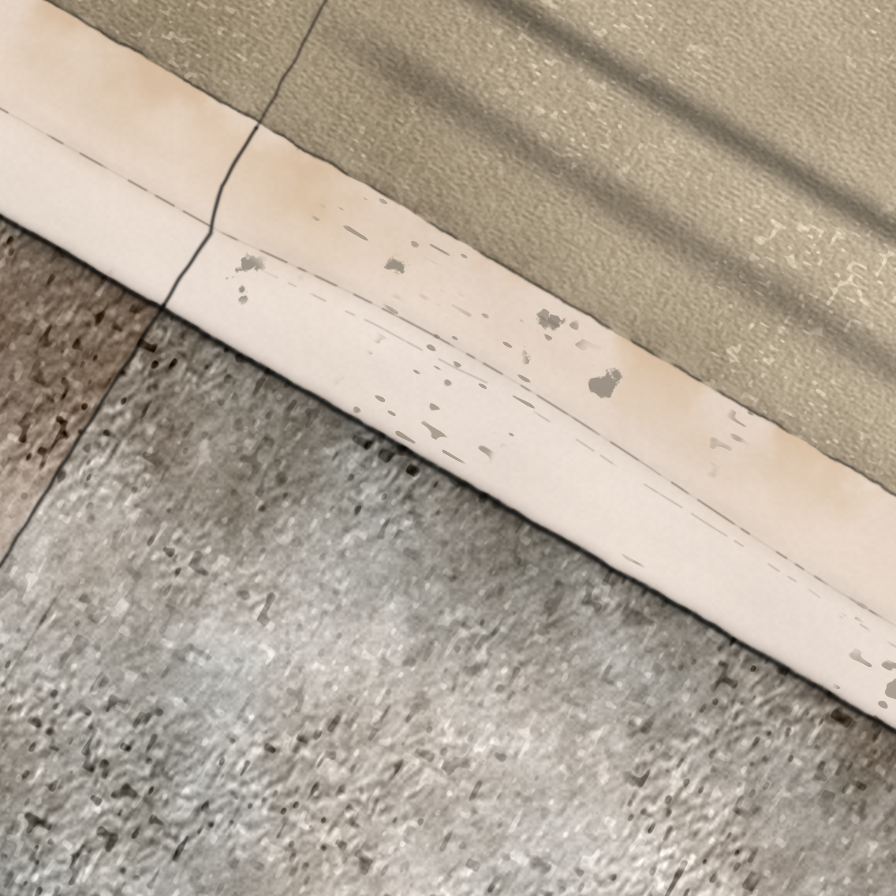
Give the GLSL for this texture, as a three.js fragment shader.

```glsl
// Weathered concrete curb running diagonally between tan paving and grey pavement, with a crack and soft shadows
varying vec2 vUv;

float hash(vec2 p) {
  return fract(sin(dot(p, vec2(127.1, 311.7))) * 43758.5453);
}

float noise(vec2 p) {
  vec2 i = floor(p), f = fract(p);
  f = f * f * (3.0 - 2.0 * f);
  return mix(mix(hash(i), hash(i + vec2(1, 0)), f.x),
             mix(hash(i + vec2(0, 1)), hash(i + vec2(1, 1)), f.x), f.y);
}

float fbm(vec2 p) {
  float sum = 0.0, amp = 0.5;
  for (int i = 0; i < 5; i++) {
    sum += amp * noise(p);
    p = mat2(1.6, 1.2, -1.2, 1.6) * p + 7.3;
    amp *= 0.5;
  }
  return sum;
}

float segment(vec2 p, vec2 a, vec2 b) {
  vec2 d = b - a;
  return length(p - a - d * clamp(dot(p - a, d) / dot(d, d), 0.0, 1.0));
}

// Soft round spot, stretched along the curb
float spot(vec2 p, vec2 center, float radius) {
  vec2 d = (p - center) / radius;
  return exp(-dot(d, d));
}

float band(float d, float width) {
  return exp(-d * d / (width * width));
}

vec3 paving(vec2 p, vec2 q, float above) {
  float grain = noise(q * vec2(190.0, 290.0)) - noise(q * vec2(190.0, 290.0) + vec2(0.5, 0.7));
  vec3 c = mix(vec3(0.61, 0.55, 0.455), vec3(0.73, 0.67, 0.575), smoothstep(0.3, 1.5, p.x + 0.8 * above + 0.25 * p.y));
  c += 0.13 * (fbm(p * 9.0) - 0.48) + 0.10 * grain + 0.08 * (noise(p * 330.0) - 0.5);
  c += 0.14 * smoothstep(0.72, 0.9, noise(q * vec2(130.0, 180.0))) * smoothstep(0.4, 0.65, fbm(p * 7.0 + 4.0));
  // Two parallel cast shadows
  float wobble = 0.005 * (fbm(p * 20.0) - 0.5);
  float strong = band((p.y - 1.322 + 0.582 * p.x) * 0.864 + wobble, 0.018);
  float faint = band((p.y - 1.187 + 0.597 * p.x) * 0.859 + wobble, 0.022) * smoothstep(0.3, 0.48, p.x);
  c *= 1.0 - 0.37 * strong - 0.24 * faint;
  // Pale spill and grime beside the curb
  float rough = fbm(q * vec2(28.0, 55.0));
  c = mix(c, vec3(0.84, 0.77, 0.67), 0.7 * smoothstep(0.48, 0.62, rough) * exp(-above * 65.0));
  return c * (1.0 - 0.12 * exp(-above * 35.0));
}

vec3 curb(vec2 p, vec2 q, float above, float below) {
  float crease = p.y - 0.879 + 0.56 * p.x - 0.018 * sin((p.x - 0.25) * 6.0) * step(0.25, p.x);
  vec3 c = mix(vec3(0.915, 0.865, 0.825), vec3(0.90, 0.835, 0.775), smoothstep(-0.03, 0.06, crease));
  c += 0.06 * (fbm(q * vec2(5.0, 16.0)) - 0.48) + 0.018 * (noise(p * 240.0) - 0.5);
  // Rusty stains on the upper face
  float stain = smoothstep(0.42, 0.7, fbm(p * 11.0 + 2.0)) * exp(above * 19.0);
  stain += 0.4 * spot(p, vec2(0.14, 0.9), 0.1) + 0.5 * spot(p, vec2(0.36, 0.77), 0.07);
  c = mix(c, vec3(0.79, 0.65, 0.49), 0.5 * clamp(stain, 0.0, 1.0));
  // Worn crease with broken scratches
  c -= 0.06 * band(crease - 0.004, 0.014) * fbm(q * vec2(12.0, 50.0));
  float broken = smoothstep(0.42, 0.6, noise(q * vec2(85.0, 20.0)));
  c -= 0.19 * band(crease, 0.0016) * (0.25 + broken);
  c -= 0.12 * band(crease + 0.018 + 0.006 * noise(p * 18.0), 0.0014) * broken * smoothstep(0.25, 0.36, p.x);
  float flecks = smoothstep(0.79, 0.87, noise(q * vec2(55.0, 130.0)));
  c = mix(c, vec3(0.54, 0.49, 0.43), 0.65 * flecks * smoothstep(0.49, 0.6, fbm(p * 9.0 + 11.0)));
  // Chipped paint clusters
  float zone = spot(p, vec2(0.616, 0.623), 0.028) + spot(p, vec2(0.612, 0.583), 0.02)
             + spot(p, vec2(0.67, 0.573), 0.023) + 0.8 * spot(p, vec2(0.445, 0.69), 0.022)
             + 0.7 * spot(p, vec2(0.33, 0.83), 0.03) + 0.6 * spot(p, vec2(0.27, 0.69), 0.03);
  float chip = smoothstep(0.73, 0.82, fbm(p * 48.0) + 0.3 * min(zone, 1.0)) * smoothstep(0.1, 0.4, zone);
  c = mix(c, vec3(0.54, 0.51, 0.46), 0.8 * chip);
  return c - 0.05 * exp(-below * 130.0);
}

vec3 pavement(vec2 p, vec2 q, float depth) {
  float leftSide = smoothstep(0.01, -0.01, p.x - 0.182 - 0.625 * (p.y - 0.659));
  float light = 0.12 + 0.75 * smoothstep(0.0, 0.3, depth) + 0.3 * p.x * smoothstep(0.0, 0.08, depth);
  light += 0.32 * spot(p, vec2(0.43, 0.29), 0.07) + 0.2 * spot(p, vec2(0.6, 0.22), 0.09);
  light += 0.22 * spot(p, vec2(0.12, 0.43), 0.07) - 0.2 * spot(p, vec2(0.26, 0.42), 0.1);
  light -= 0.3 * leftSide * smoothstep(0.35, 0.5, p.y) + 0.18 * spot(p, vec2(0.05, 0.04), 0.13);
  light += 1.0 * (fbm(p * 7.0 + 3.0) - 0.48) + 0.75 * (fbm(q * vec2(45.0, 28.0)) - 0.48);
  vec3 c = mix(vec3(0.43, 0.40, 0.355), vec3(0.745, 0.725, 0.695), clamp(light, 0.0, 1.15));
  c += vec3(0.03, 0.0, -0.015) * (leftSide + 2.0 * fbm(p * 5.0 + 8.0) - 1.0);
  // Embossed grit, dark pits and pale specks
  vec2 g = q * vec2(170.0, 105.0) + 1.5 * noise(p * 40.0);
  float rough = 0.5 + smoothstep(0.35, 0.65, fbm(p * 8.0 + 20.0));
  c += 0.19 * rough * (noise(g) - noise(g + vec2(0.7, -0.6))) + 0.09 * (noise(p * 290.0) - 0.5);
  c -= 0.20 * rough * smoothstep(0.70, 0.9, noise(q * vec2(115.0, 75.0) + 9.0));
  c += 0.12 * smoothstep(0.72, 0.9, noise(q * vec2(125.0, 80.0) + 31.0));
  c -= 0.12 * band(segment(p, vec2(0.0, 0.23), vec2(0.07, 0.345)), 0.002);
  return c;
}

void main() {
  vec2 p = vUv;
  vec2 q = mat2(0.865, 0.5, -0.5, 0.865) * p;
  float jag = 0.007 * (fbm(p * 38.0) - 0.48);
  float above = (p.y - 1.030 + 0.583 * p.x) * 0.864 + jag;
  float below = (p.y - 0.762 + 0.576 * p.x) * 0.867 + 0.6 * jag;

  vec3 c = curb(p, q, min(above, 0.0), max(below, 0.0));
  c = mix(c, paving(p, q, max(above, 0.0)), smoothstep(-0.0015, 0.0015, above));
  c = mix(pavement(p, q, max(-below, 0.0)), c, smoothstep(-0.0015, 0.0015, below));

  // Dark seams along both curb edges
  float seamWear = smoothstep(0.3, 0.6, noise(q * vec2(35.0, 12.0)));
  c *= 1.0 - 0.38 * band(above - 0.001, 0.002) * seamWear;
  c *= 1.0 - 0.58 * band(below + 0.003, 0.0035) - 0.18 * band(below + 0.008, 0.012);

  // Crack crossing all three surfaces
  vec2 k = p + 0.004 * vec2(noise(p * 45.0) - 0.5, 0.0);
  float upper = segment(k, vec2(0.365, 1.0), vec2(0.286, 0.857));
  float middle = min(segment(k, vec2(0.286, 0.857), vec2(0.247, 0.792)), segment(k, vec2(0.247, 0.792), vec2(0.234, 0.74)));
  middle = min(middle, segment(k, vec2(0.234, 0.74), vec2(0.182, 0.659)));
  float lower = segment(k, vec2(0.182, 0.659), vec2(0.0, 0.368));
  c *= 1.0 - 0.42 * band(upper, 0.002);
  c *= 1.0 - 0.65 * band(middle, 0.0024);
  c *= 1.0 - 0.6 * band(lower, 0.0024);
  gl_FragColor = vec4(clamp(c, 0.0, 1.0), 1.0);
}
```
